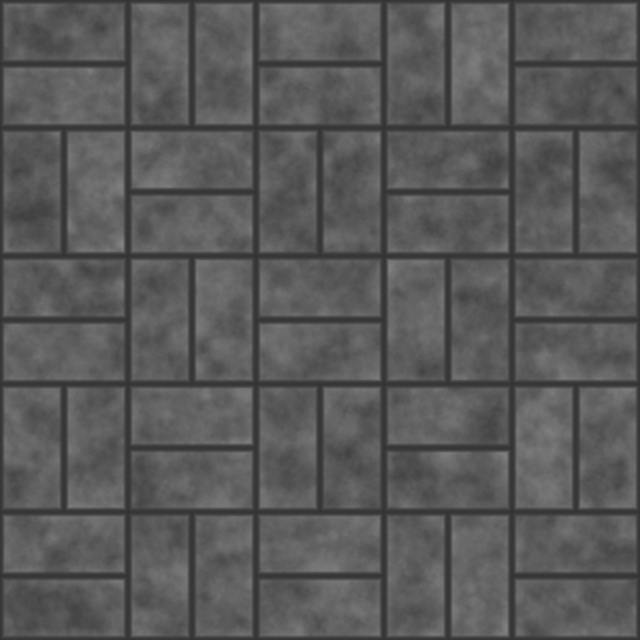
Write a Shadertoy shader that draws this texture.

```glsl
// Basket-weave paving: a 5 by 5 grid of cells, each holding two grey bricks that
// alternate between lying and standing. Every brick is a rounded-box distance
// field with a soft dark joint, a pale rim and its own cloudy fractal noise.

float hash(vec2 p) {
    return fract(sin(dot(p, vec2(127.1, 311.7))) * 43758.5453);
}

float valueNoise(vec2 p) {
    vec2 i = floor(p), f = fract(p);
    f = f * f * (3.0 - 2.0 * f);
    return mix(mix(hash(i), hash(i + vec2(1, 0)), f.x),
               mix(hash(i + vec2(0, 1)), hash(i + vec2(1, 1)), f.x), f.y);
}

float fbm(vec2 p) {
    float sum = 0.0, amplitude = 0.5;
    for (int octave = 0; octave < 4; octave++) {
        sum += amplitude * valueNoise(p);
        p = mat2(1.6, 1.2, -1.2, 1.6) * p + 7.3;
        amplitude *= 0.55;
    }
    return sum;
}

float roundedBox(vec2 p, vec2 halfSize, float radius) {
    vec2 e = abs(p) - halfSize + radius;
    return length(max(e, 0.0)) + min(max(e.x, e.y), 0.0) - radius;
}

void mainImage(out vec4 fragColor, in vec2 fragCoord) {
    vec2 grid = fragCoord / iResolution.xy * 5.0;
    float pixel = 5.0 / iResolution.y;
    vec2 cell = floor(grid), local = fract(grid);

    // Odd cells turn their pair of bricks upright
    if (mod(cell.x + cell.y, 2.0) > 0.5) local = local.yx;
    float row = step(0.5, local.y);
    vec2 brickId = cell + vec2(0.0, row * 17.0);
    float inset = -roundedBox(local - vec2(0.5, 0.25 + 0.5 * row), vec2(0.5, 0.25), 0.03);

    // Fine clouds and broad patches, shifted and toned per brick
    vec2 shift = 40.0 * vec2(hash(brickId + 3.1), hash(brickId + 8.7));
    float clouds = fbm(grid * 6.5 + shift) - 0.505;
    float patches = valueNoise(grid * 1.8 + shift.yx) - 0.5;
    float stone = 0.366 + 0.235 * clouds + 0.085 * patches + 0.03 * (hash(brickId) - 0.5);

    // Pale worn rim just inside the joint
    stone += 0.03 * (1.0 - smoothstep(0.03, 0.11, inset));

    // Soft dark joint, deepest along its middle
    float joint = mix(0.205, 0.235, smoothstep(0.0, 0.014, inset));
    float cover = smoothstep(0.012, max(0.044, 0.012 + pixel), inset);
    fragColor = vec4(vec3(mix(joint, stone, cover)), 1.0);
}
```
